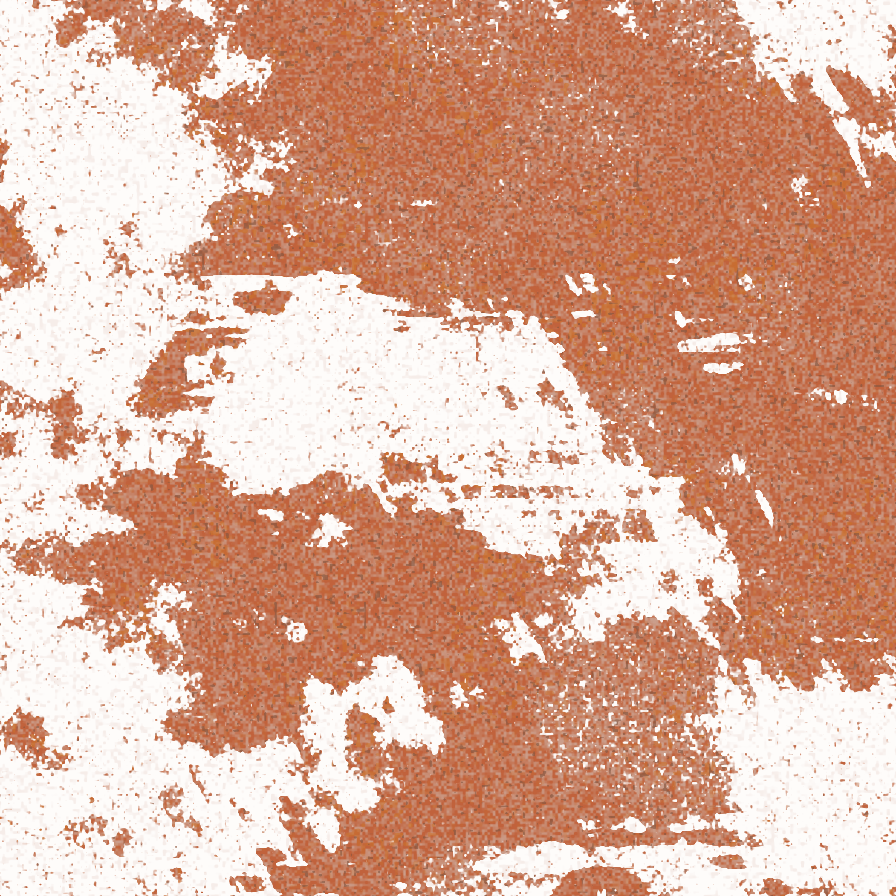
Give the GLSL for this texture, as a WebGL 2 fragment shader.

```glsl
#version 300 es
precision highp float;
// Weathered rust-red paint, flaked and scraped off a white wall.

uniform vec2 u_resolution;
out vec4 fragColor;

const vec3 WALL = vec3(0.995, 0.988, 0.982);
const vec3 RUST_DEEP = vec3(0.755, 0.385, 0.235);
const vec3 RUST_PALE = vec3(0.795, 0.620, 0.545);
const vec3 ORANGE = vec3(0.80, 0.45, 0.17);
const vec3 SOOT = vec3(0.50, 0.33, 0.25);

float hash(vec2 cell) {
  vec3 h = fract(vec3(cell.xyx) * 0.1031);
  h += dot(h, h.yzx + 33.33);
  return fract((h.x + h.y) * h.z);
}

float noise(vec2 p) {
  vec2 cell = floor(p);
  vec2 f = p - cell;
  f = f * f * f * (f * (f * 6.0 - 15.0) + 10.0);
  float low = mix(hash(cell), hash(cell + vec2(1, 0)), f.x);
  float high = mix(hash(cell + vec2(0, 1)), hash(cell + vec2(1, 1)), f.x);
  return mix(low, high, f.y);
}

mat2 rotation(float angle) {
  float c = cos(angle), s = sin(angle);
  return mat2(c, s, -s, c);
}

// Layered noise, centred on zero.
float fbm(vec2 p, int octaves, float turn) {
  float sum = 0.0, total = 0.0, weight = 1.0;
  mat2 step2 = 2.03 * rotation(turn);
  for (int i = 0; i < octaves; i++) {
    sum += weight * noise(p);
    total += weight;
    weight *= 0.5;
    p = step2 * p + 17.3;
  }
  return sum / total - 0.5;
}

// Thin scratches along the x axis, kept inside broad patches.
float scratches(vec2 p, vec2 scale, float seed) {
  float zone = smoothstep(0.45, 0.7, noise(p * vec2(3.0, 4.5) + seed));
  float lines = noise(p * scale + seed) * 0.7 + noise(p * scale * 2.1 - seed) * 0.3;
  return zone * smoothstep(0.5, 0.8, lines);
}

// Signed paint cover: positive where paint remains.
float paintCover(vec2 p) {
  vec2 warp = vec2(fbm(p * 5.0 + 3.1, 3, 0.6), fbm(p * 5.0 + 41.7, 3, 0.6));
  vec2 q = p + 0.13 * warp;
  vec2 slanted = rotation(1.08) * p;

  float patches = fbm(q * vec2(3.8, 4.6) + 8.4, 3, 0.5);
  float shelves = fbm(q * vec2(6.0, 21.0) + 60.0, 3, 0.0);
  float crumble = fbm(p * 27.0 + 5.0, 4, 0.7);
  float slantZone = smoothstep(0.4, 0.65, noise(p * 3.0 + 27.0));
  float slants = fbm(slanted * vec2(9.0, 42.0) + 90.0, 3, 0.0);

  float cover = 1.15 * patches + 0.34 * shelves + 0.46 * crumble;
  cover += 0.5 * slantZone * slants;
  cover -= 0.24 * scratches(p, vec2(7.0, 80.0), 12.0);
  cover -= 0.14 * scratches(slanted, vec2(9.0, 70.0), 33.0);
  return cover + 0.06;
}

void main() {
  vec2 p = gl_FragCoord.xy / min(u_resolution.x, u_resolution.y);

  // Paint breaks into grains wherever its density is low.
  float wear = smoothstep(-0.1, 0.22, fbm(p * 6.0 + 71.0, 4, 0.6));
  float density = smoothstep(-0.09, 0.09, paintCover(p));
  float dust = 0.11 + 0.12 * noise(p * 19.0 + 7.0);
  density = mix(dust, 0.94 - 0.24 * wear, density);
  float grain = 0.66 * noise(p * 310.0) + 0.34 * noise(p * 150.0 + 9.0);
  float paint = smoothstep(-0.11, 0.11, density - grain);

  // Mottled rust tones with sparse orange and dark flecks.
  float mottle = noise(p * 330.0 + 200.0) - 0.5;
  float tone = 0.40 + 1.25 * mottle + 0.22 * (wear - 0.4);
  vec3 rust = mix(RUST_DEEP, RUST_PALE, clamp(tone, 0.0, 1.0));
  float orangeZone = smoothstep(0.45, 0.75, noise(p * 13.0 + 50.0));
  float orangeFleck = smoothstep(0.66, 0.82, noise(p * 190.0 + 31.0));
  rust = mix(rust, ORANGE, 0.65 * orangeFleck * (0.3 + 0.7 * orangeZone));
  float sootFleck = smoothstep(0.80, 0.92, noise(p * 260.0 + 77.0));
  rust = mix(rust, SOOT, 0.6 * sootFleck);

  // Faint stains on the bare wall.
  float stain = smoothstep(0.55, 0.95, noise(p * 240.0 + 120.0));
  vec3 wall = WALL - stain * vec3(0.03, 0.06, 0.07);

  fragColor = vec4(mix(wall, rust, paint), 1.0);
}
```
